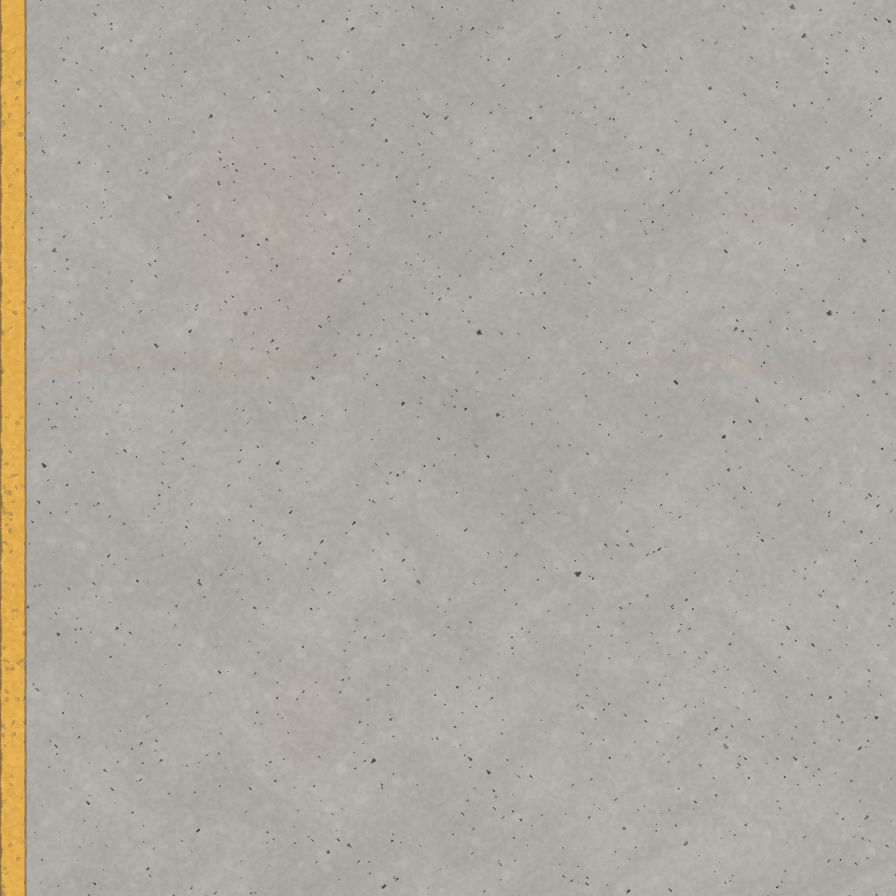
Give the GLSL for this texture, as a Shadertoy shader.

```glsl
const vec3 CONCRETE = vec3(0.674, 0.667, 0.647);
const vec3 RUST_TINT = vec3(0.030, -0.004, -0.032);
const vec3 PORE_COLOR = vec3(0.25, 0.24, 0.23);
const vec3 PAINT = vec3(0.885, 0.685, 0.325);
const vec3 GRIME = vec3(0.43, 0.36, 0.26);
const float STRIPE_EDGE = 0.0285;
const float WORN_EDGE = 0.0016;
const float MOTTLE_STRENGTH = 0.034;
const float GRAIN_STRENGTH = 0.042;
const int PORE_LAYERS = 4;

vec3 hash3(vec2 p) {
    vec3 q = fract(vec3(p.xyx) * vec3(0.1031, 0.1030, 0.0973));
    q += dot(q, q.yxz + 33.33);
    return fract((q.xxy + q.yzz) * q.zyx);
}

// Distance to the nearest cell point, and two random values of that cell
vec3 cellular(vec2 p) {
    vec2 cell = floor(p);
    vec3 nearest = vec3(9.0, 0.0, 0.0);
    for (int y = -1; y <= 1; y++) {
        for (int x = -1; x <= 1; x++) {
            vec2 id = cell + vec2(x, y);
            vec3 rnd = hash3(id + 17.0);
            float d = length(id + rnd.xy - p);
            if (d < nearest.x) nearest = vec3(d, rnd.z, fract(rnd.z * 57.0 + rnd.x));
        }
    }
    return nearest;
}

// Warped, rotated sines stacked in octaves, roughly -1 to 1
float mottle(vec2 p) {
    const mat2 TURN = mat2(0.80, 0.60, -0.60, 0.80);
    float sum = 0.0;
    float amplitude = 0.5;
    for (int i = 0; i < 6; i++) {
        p += 0.75 * sin(p.yx * 1.37 + float(i) * 1.9);
        sum += amplitude * sin(p.x) * sin(p.y);
        p = TURN * p * 1.83 + vec2(3.1, 1.7);
        amplitude *= 0.72;
    }
    return sum;
}

// Soft spot, 1 at its centre
float patchAt(vec2 uv, vec2 centre, vec2 size) {
    vec2 d = (uv - centre) / size;
    return exp(-dot(d, d));
}

// Dark pinholes: few large ones, many tiny ones
float pores(vec2 uv, float pixel) {
    float cover = 0.0;
    float scale = 11.0;
    float radius = 0.0034;
    for (int i = 0; i < PORE_LAYERS; i++) {
        vec2 wobble = 0.0008 * sin(uv.yx * 900.0);
        vec3 c = cellular((uv + wobble) * scale + float(i) * 31.7);
        float r = radius * mix(0.45, 1.0, c.z);
        float present = step(c.y, 0.27);
        float disc = 1.0 - smoothstep(r * 0.35, r + pixel * 0.6, c.x / scale);
        cover = max(cover, present * disc * mix(0.35, 0.95, fract(c.z * 13.0)));
        scale *= 1.75;
        radius *= 0.72;
    }
    return cover;
}

void mainImage(out vec4 fragColor, in vec2 fragCoord) {
    vec2 uv = fragCoord / iResolution.xy;
    float pixel = 1.0 / iResolution.y;

    // Cloudy tone, broad and mid-sized
    float broad = mottle(uv * 8.0 + 2.0);
    float blotch = mottle(uv * vec2(25.0, 29.0) + 11.0);
    float tone = MOTTLE_STRENGTH * (0.40 * broad + 0.60 * blotch);
    tone -= 0.022 * patchAt(uv, vec2(0.21, 0.36), vec2(0.07, 0.03));
    tone -= 0.016 * patchAt(uv, vec2(0.56, 0.52), vec2(0.16, 0.08));
    tone -= 0.012 * patchAt(uv, vec2(0.47, 0.89), vec2(0.13, 0.10));
    tone += 0.012 * patchAt(uv, vec2(0.80, 0.27), vec2(0.24, 0.22));

    // Fine sandy grain
    float coarse = cellular(uv * 105.0).x - 0.5;
    float fine = cellular(uv * 230.0 + 7.0).y - 0.5;
    float grain = 0.4 * coarse + 0.7 * fine;
    vec3 color = CONCRETE + tone + GRAIN_STRENGTH * grain;

    // Pale round aggregate
    vec3 stone = cellular(uv * 48.0 + 5.0);
    float pale = step(stone.y, 0.22) * (1.0 - smoothstep(0.12, 0.42, stone.x));
    color += 0.022 * pale;

    // Faint warm stains, mostly in level bands
    float sides = 1.0 - smoothstep(0.32, 0.46, uv.x) + smoothstep(0.64, 0.78, uv.x);
    float bandY = uv.y + 0.004 * sin(uv.x * 31.0);
    float bands = exp(-pow((bandY - 0.592) / 0.011, 2.0)) * sides;
    bands += 0.6 * exp(-pow((bandY - 0.765) / 0.014, 2.0)) * smoothstep(0.6, 0.8, uv.x);
    float warm = 0.7 * bands * (0.7 + 0.6 * blotch);
    warm += 0.55 * patchAt(uv, vec2(0.30, 0.74), vec2(0.12, 0.17));
    warm += 0.35 * patchAt(uv, vec2(0.34, 0.20), vec2(0.11, 0.14));
    color += RUST_TINT * warm * 0.7 - 0.014 * bands;

    color = mix(color, PORE_COLOR, pores(uv, pixel));

    // Painted stripe with speckled wear and a grimy rim
    float ragged = 0.0007 * mottle(vec2(uv.y * 130.0, 1.3));
    float rightEdge = STRIPE_EDGE + 0.4 * ragged;
    float stripe = 1.0 - smoothstep(rightEdge - pixel, rightEdge + pixel, uv.x);
    float chips = smoothstep(0.38, 0.50, fine + 0.12 * blotch);
    vec3 paint = PAINT + 0.07 * grain + 0.5 * tone;
    paint = mix(paint, GRIME, 0.35 * chips);
    float leftEdge = WORN_EDGE + 2.0 * ragged;
    float worn = 1.0 - smoothstep(leftEdge - pixel, leftEdge + pixel, uv.x);
    paint = mix(paint, GRIME, 0.75 * worn);
    color = mix(color, paint, stripe);
    float rim = 1.0 - smoothstep(0.0006, 0.0008 + pixel, abs(uv.x - rightEdge));
    color = mix(color, GRIME, rim * (0.55 + 0.3 * fine));

    fragColor = vec4(clamp(color, 0.0, 1.0), 1.0);
}
```
